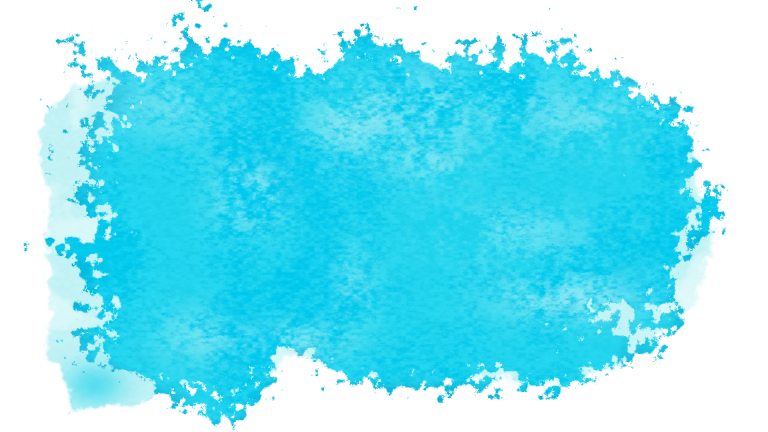
This background is drawn by a Shadertoy shader. Its source:

```glsl
// Cyan watercolour patch with a pale wash, flecked edges and splatter on white paper.

const vec3 PAPER = vec3(1.0);
const vec3 DEEP = vec3(0.01, 0.79, 0.93);
const vec3 BRIGHT = vec3(0.13, 0.83, 0.93);
const vec3 FADED = vec3(0.58, 0.91, 0.95);
const vec3 WASH = vec3(0.76, 0.95, 0.96);
const vec3 INK = vec3(0.03, 0.60, 0.76);
const float FLECK_SCALE = 52.0;   // flecks per canvas height
const float FLECK_AMOUNT = 3.3;   // how strongly flecks break the edge
const float RAGGED_SCALE = 11.0;  // size of the larger edge wobble
const float GRAIN = 0.055;        // strength of the paper grain

float hash(vec2 p) {
    vec3 q = fract(vec3(p.xyx) * 0.1031);
    q += dot(q, q.yzx + 33.33);
    return fract((q.x + q.y) * q.z);
}

float noise(vec2 p) {
    vec2 i = floor(p), f = fract(p);
    f = f * f * (3.0 - 2.0 * f);
    return mix(mix(hash(i), hash(i + vec2(1, 0)), f.x),
               mix(hash(i + vec2(0, 1)), hash(i + vec2(1, 1)), f.x), f.y);
}

float fbm(vec2 p) {
    float sum = 0.0, amp = 0.52;
    for (int i = 0; i < 5; i++) {
        sum += amp * noise(p);
        p = mat2(1.6, 1.2, -1.2, 1.6) * p + 17.3;
        amp *= 0.5;
    }
    return sum;
}

// Soft hills in one and two dimensions
float bump(float x, float centre, float width) {
    float q = (x - centre) / width;
    return exp(-q * q);
}
float blob(vec2 p, float x, float y, float w, float h) {
    return bump(p.x, x, w) * bump(p.y, y, h);
}

float topEdge(float x) {
    return 0.875 + 0.025 * bump(x, 0.56, 0.08) + 0.03 * bump(x, 0.86, 0.06)
         - 0.04 * bump(x, 0.70, 0.05) - 0.015 * bump(x, 1.0, 0.1)
         - 0.16 * smoothstep(1.28, 1.66, x);
}

float bottomEdge(float x) {
    return 0.12 - 0.035 * bump(x, 0.52, 0.13) + 0.06 * bump(x, 0.70, 0.07)
         - 0.025 * bump(x, 1.27, 0.09) + 0.16 * smoothstep(1.35, 1.64, x);
}

// Positive inside the thin wash
float washShape(vec2 p) {
    float corner = 1.0 - smoothstep(0.30, 0.40, p.x);
    float left = 0.10 + 0.07 * smoothstep(0.68, 0.85, p.y)
               + 0.07 * (1.0 - smoothstep(0.04, 0.26, p.y));
    float right = 1.60 + 0.06 * bump(p.y, 0.44, 0.16);
    float upper = topEdge(p.x) - 0.06;
    float lower = bottomEdge(p.x) - 0.065 * corner;
    return min(min(p.x - left, right - p.x), min(upper - p.y, p.y - lower));
}

// Paint density: above one is solid, near zero is flecked, below minus one is bare
float paintDensity(vec2 p) {
    float left = 0.225 - 0.03 * smoothstep(0.70, 0.84, p.y)
               - 0.10 * bump(p.y, 0.433, 0.025);
    float right = 1.60 - 0.03 * smoothstep(0.60, 0.40, p.y);
    float lower = bottomEdge(p.x) + 0.06 * (1.0 - smoothstep(0.2, 0.4, p.x));
    float d = min((p.x - left) / 0.085, (right - p.x) / 0.05);
    d = min(d, min((topEdge(p.x) - p.y) / 0.045, (p.y - lower) / 0.04));
    d = clamp(d, -1.9, 1.7);
    // Thinned patches
    d -= 1.9 * blob(p, 1.44, 0.26, 0.13, 0.09) + 1.3 * blob(p, 1.20, 0.21, 0.08, 0.06)
       + 1.1 * blob(p, 0.30, 0.80, 0.12, 0.10) + 0.9 * blob(p, 0.66, 0.17, 0.08, 0.04);
    // Splatter beyond the edge
    d += 1.8 * blob(p, 0.48, 1.0, 0.06, 0.03) + 1.4 * blob(p, 0.41, 0.95, 0.05, 0.03)
       + 1.2 * blob(p, 0.92, 0.98, 0.10, 0.03) + 1.3 * blob(p, 1.30, 0.96, 0.08, 0.05)
       + 1.6 * blob(p, 0.50, 0.04, 0.09, 0.04) + 1.7 * blob(p, 1.66, 0.50, 0.05, 0.07)
       + 1.2 * blob(p, 1.53, 0.20, 0.05, 0.08) + 0.8 * blob(p, 1.70, 0.27, 0.04, 0.04);
    return d;
}

// Worn, lighter areas inside the paint
float wear(vec2 p) {
    return 0.9 * blob(p, 0.58, 0.55, 0.09, 0.10) + 0.7 * blob(p, 1.00, 0.76, 0.22, 0.10)
         + 0.6 * blob(p, 0.80, 0.70, 0.10, 0.09) + 0.6 * blob(p, 1.00, 0.62, 0.10, 0.06)
         + 0.6 * blob(p, 1.18, 0.46, 0.20, 0.07) + 0.6 * blob(p, 1.38, 0.73, 0.18, 0.09)
         + 0.6 * blob(p, 0.40, 0.76, 0.16, 0.09) + 0.6 * blob(p, 0.82, 0.33, 0.06, 0.10)
         + 0.6 * blob(p, 0.45, 0.22, 0.10, 0.07) + 0.7 * blob(p, 0.68, 0.21, 0.13, 0.05)
         + 0.9 * blob(p, 1.32, 0.31, 0.18, 0.06);
}

void mainImage(out vec4 fragColor, in vec2 fragCoord) {
    vec2 p = fragCoord / iResolution.y;
    float cloud = fbm(p * RAGGED_SCALE);
    float fleck = fbm(p * FLECK_SCALE + 40.0);
    float grain = fbm(p * vec2(90.0, 150.0) + 9.0) - 0.5;

    // Pale wash, fading towards the lower right
    float wash = smoothstep(0.0, 0.015, washShape(p) + 0.06 * (cloud - 0.5) + 0.03 * (fleck - 0.5));
    wash *= 1.0 - 0.45 * smoothstep(1.35, 1.60, p.x) * smoothstep(0.42, 0.20, p.y);
    wash *= 0.65 + 0.5 * smoothstep(0.35, 0.60, cloud);
    vec3 washColor = mix(WASH, BRIGHT, 0.65 * blob(p, 0.22, 0.11, 0.07, 0.05));
    vec3 color = mix(PAPER, washColor + 0.5 * GRAIN * grain, min(wash, 1.0));

    // Solid paint, worn by clouds and grain
    float worn = wear(p) * smoothstep(0.32, 0.68, 0.55 * cloud + 0.45 * fleck + 0.35 * grain);
    vec3 paint = mix(DEEP, BRIGHT, smoothstep(0.30, 0.65, fbm(p * 5.0 + 3.0) + 0.4 * grain));
    paint = mix(paint, FADED, clamp(worn, 0.0, 0.85)) + GRAIN * grain;

    // Flecked edge, with darker ink in the loose specks
    float density = paintDensity(p);
    float cover = density + FLECK_AMOUNT * (fleck - 0.5) + 1.6 * (cloud - 0.5);
    float soft = clamp(fwidth(cover), 0.05, 0.4);
    paint = mix(paint, INK, 0.45 * smoothstep(0.3, -0.9, density));
    color = mix(color, paint, smoothstep(-soft, soft, cover));
    fragColor = vec4(clamp(color, 0.0, 1.0), 1.0);
}
```
